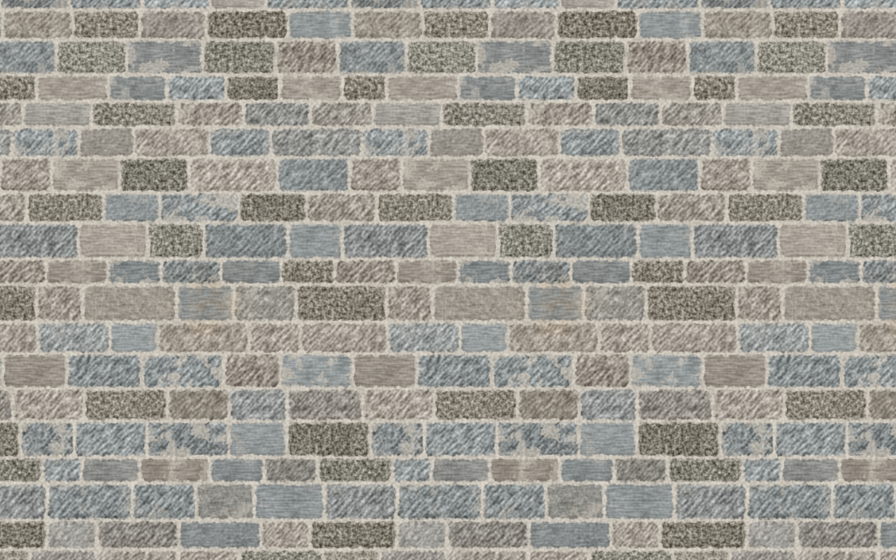
Write a WebGL 2 fragment shader that draws this texture.

```glsl
#version 300 es
precision highp float;

uniform vec2 u_resolution;
out vec4 outColor;

const float PERIOD = 30.0; // horizontal repeat; the canvas is 48 units high

// Lower edge of each course, measured downward
const float COURSE_END[19] = float[19](
  0.85, 3.4, 6.4, 8.7, 10.9, 13.5, 16.5, 19.1, 22.2, 24.4,
  27.6, 30.3, 33.3, 36.1, 39.2, 41.4, 44.6, 47.1, 50.0);

// Position of the first upright joint in each course
const float COURSE_SHIFT[19] = float[19](
  5.3, 5.9, 5.9, 3.9, 2.1, 6.3, 5.3, 2.2, 5.8, 3.8,
  2.1, 2.5, 6.3, 1.5, 1.3, 2.8, 4.3, 3.3, 3.1);

float hash(vec2 p) {
  vec3 q = fract(vec3(p.xyx) * vec3(0.1031, 0.1030, 0.0973));
  q += dot(q, q.yzx + 33.33);
  return fract((q.x + q.y) * q.z);
}

vec2 gradient(vec2 cell, float wrap) {
  float angle = 6.2832 * hash(vec2(mod(cell.x, wrap), cell.y) + 7.0);
  return vec2(cos(angle), sin(angle));
}

// Gradient noise that tiles across with PERIOD
float noise(vec2 p, vec2 freq) {
  float wrap = PERIOD * freq.x;
  vec2 i = floor(p * freq), f = fract(p * freq);
  vec2 u = f * f * f * (f * (f * 6.0 - 15.0) + 10.0);
  vec2 e = vec2(0, 1);
  return mix(
    mix(dot(gradient(i, wrap), f), dot(gradient(i + e.yx, wrap), f - e.yx), u.x),
    mix(dot(gradient(i + e, wrap), f - e), dot(gradient(i + 1.0, wrap), f - 1.0), u.x), u.y);
}

float fbm(vec2 p) {
  float sum = 0.0, amp = 1.0;
  for (float freq = 0.5; freq < 5.0; freq *= 2.0) {
    sum += amp * noise(p + vec2(0, 9.0 * freq), vec2(freq));
    amp *= 0.65;
  }
  return sum;
}

// Unevenly spaced upright joints within a course
float joint(float k, float count, float row) {
  float jitter = hash(vec2(mod(k, count) + 3.0, row * 5.0 + 11.0)) - 0.5;
  return (k + 0.36 * jitter) * PERIOD / count;
}

float roundBox(vec2 p, vec2 halfSize, float radius) {
  vec2 q = abs(p) - halfSize + radius;
  return length(max(q, 0.0)) + min(max(q.x, q.y), 0.0) - radius;
}

void main() {
  float pixel = 48.0 / u_resolution.y;
  vec2 p = gl_FragCoord.xy * pixel;
  p.y = 48.0 - p.y;

  // Course and brick holding this point
  int row = 0;
  while (row < 18 && p.y > COURSE_END[row]) row++;
  float r = float(row);
  float top = row > 0 ? COURSE_END[row - 1] : -2.0;
  float bottom = COURSE_END[row];
  float count = bottom - top < 2.35 && row % 6 == 3 ? 6.0 : 5.0;
  float x = mod(p.x - COURSE_SHIFT[row], PERIOD);
  float k = floor(x * count / PERIOD);
  if (x < joint(k, count, r)) k--;
  else if (x >= joint(k + 1.0, count, r)) k++;
  float left = joint(k, count, r), right = joint(k + 1.0, count, r);
  vec2 id = vec2(mod(k, count), r) * vec2(3.0, 7.0);

  // Brick outline with ragged edges
  vec2 size = vec2(right - left, bottom - top);
  vec2 local = vec2(x - left, p.y - top) - 0.5 * size;
  float dist = roundBox(local, 0.5 * size - 0.14, 0.4);
  dist += 0.2 * noise(p, vec2(1.6)) + 0.1 * noise(p, vec2(4.0));

  // Surface: brushed, chiselled or pitted
  float rough = smoothstep(0.25, 0.6, hash(id + 21.0));
  float pitted = smoothstep(0.7, 0.85, hash(id + 47.0));
  float fine = noise(p, vec2(4.0));
  float brushed = 0.13 * noise(p, vec2(1.0, 5.0)) + 0.07 * fine;
  float chiselled = 0.3 * noise(vec2(p.x + 0.8 * p.y, p.y), vec2(3.0, 1.5)) + 0.17 * fine;
  float pits = 0.3 * noise(p, vec2(3.0)) + 0.22 * noise(p, vec2(5.0));
  float grain = mix(mix(brushed, chiselled, rough), pits, pitted);

  vec3 brick = mix(vec3(0.55, 0.57, 0.57), vec3(0.62, 0.59, 0.55),
                   smoothstep(0.3, 0.7, hash(id + 63.0)));
  brick = mix(brick, vec3(0.52, 0.50, 0.45), 0.8 * pitted);
  brick += 0.1 * (hash(id + 85.0) - 0.5) + grain + 0.06 * fbm(p);
  brick -= 0.07 * smoothstep(-0.4, 0.0, dist) * smoothstep(-0.5, 1.0, local.y);

  // Mortar smeared over worn faces, mostly near the edges
  vec3 mortar = vec3(0.80, 0.775, 0.73) + 0.1 * fine + 0.05 * fbm(p + 5.0);
  float wear = hash(id + 109.0) * (1.0 - 0.7 * pitted);
  float smear = smoothstep(0.05, 0.4, fbm(p + vec2(0, 31)) + 0.4 * wear - 0.15 + 0.35 * dist);
  brick = mix(brick, mortar - 0.04, 0.75 * wear * smear);

  vec3 color = mix(brick, mortar, smoothstep(-0.08 - pixel, 0.08 + pixel * 0.5, dist));

  // Faint rusty stain, once per repeat
  vec2 stain = vec2(mod(p.x - 3.0, PERIOD) - 15.0, p.y - 25.8);
  color -= vec3(0.0, 0.03, 0.06) * exp(-dot(stain, stain) * 0.2) * (1.0 + 2.0 * fbm(p));

  outColor = vec4(clamp(color, 0.0, 1.0), 1.0);
}
```
